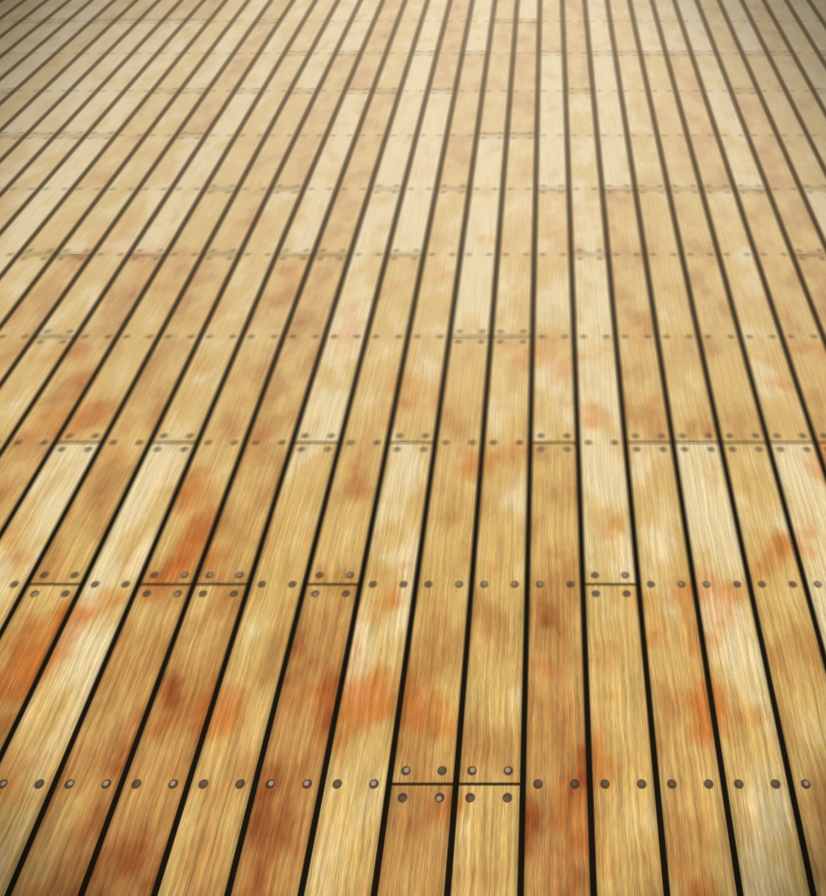
A Shadertoy shader for this texture:

```glsl
// Weathered timber decking receding towards a vanishing point above the canvas.
// Each pixel is projected to deck space (board number, screw row); boards get a
// tone, grain and stains from gradient noise, then gaps, end joints and screws.

const vec2  VANISH      = vec2(0.612, 1.44);  // vanishing point, canvas heights
const float BOARD_PITCH = 0.0818;             // board spacing at the lower edge
const float BOARD_SHIFT = 0.38;
const float ROW_START   = 1.095;              // inverse depth scale of first row
const float ROW_PITCH   = 0.2235;
const float ROWS_PER_BOARD = 3.0;
const float GAP_HALF    = 0.044;              // in board widths
const float JOINT_HALF  = 0.006;              // in row spacings
const float SCREW_RADIUS = 0.07;
const float SCREW_SIDE  = 0.275;              // from board centre
const float SCREW_PAIR  = 0.056;              // from an end joint
const float ROW_STRETCH = 3.6;                // row spacing in board widths
const float BLUR_NEAR   = 0.0013;
const float BLUR_FAR    = 0.0042;

const vec3 RUST  = vec3(0.60, 0.32, 0.16);
const vec3 TAN   = vec3(0.75, 0.55, 0.31);
const vec3 HONEY = vec3(0.84, 0.69, 0.41);
const vec3 CREAM = vec3(0.91, 0.82, 0.62);
const vec3 HAZE  = vec3(0.84, 0.78, 0.68);
const vec3 GAP_NEAR = vec3(0.11, 0.085, 0.05);
const vec3 GAP_FAR  = vec3(0.32, 0.25, 0.16);
const vec3 SCREW_DARK  = vec3(0.25, 0.20, 0.16);
const vec3 SCREW_LIGHT = vec3(0.78, 0.68, 0.58);

float hash(vec2 p) {
    vec3 q = fract(p.xyx * 0.1031);
    q += dot(q, q.yzx + 33.33);
    return fract((q.x + q.y) * q.z);
}

float lattice(vec2 cell, vec2 offset) {
    float angle = 6.2832 * hash(cell);
    return dot(vec2(cos(angle), sin(angle)), offset);
}

float gradientNoise(vec2 p) {
    vec2 i = floor(p), f = p - i;
    vec2 w = f * f * f * (f * (f * 6.0 - 15.0) + 10.0);
    vec2 e = vec2(1.0, 0.0);
    return mix(mix(lattice(i, f), lattice(i + e.xy, f - e.xy), w.x),
               mix(lattice(i + e.yx, f - e.yx), lattice(i + 1.0, f - 1.0), w.x), w.y);
}

float fbm(vec2 p) {
    float sum = 0.0, gain = 1.0;
    for (int i = 0; i < 4; i++) {
        sum += gain * gradientNoise(p);
        p = p * 2.03 + 17.3;
        gain *= 0.5;
    }
    return sum;
}

// Coverage of a stripe after softening both of its edges.
float stripe(float d, float halfWidth, float soft) {
    return smoothstep(-soft, soft, d + halfWidth) - smoothstep(-soft, soft, d - halfWidth);
}

float disc(float d, float radius, float soft) {
    float spread = radius * radius / (radius * radius + 0.7 * soft * soft);
    return spread * (1.0 - smoothstep(radius - soft, radius + soft, d));
}

vec3 woodRamp(float tone) {
    vec3 c = mix(RUST, TAN, smoothstep(0.0, 0.33, tone));
    c = mix(c, HONEY, smoothstep(0.3, 0.65, tone));
    return mix(c, CREAM, smoothstep(0.65, 1.05, tone));
}

void mainImage(out vec4 fragColor, in vec2 fragCoord) {
    vec2 p = fragCoord / iResolution.y;
    float aspect = iResolution.x / iResolution.y;

    // Projection onto the deck
    float scale = (VANISH.y - p.y) / VANISH.y;
    float u = (p.x - VANISH.x) / (scale * BOARD_PITCH) + BOARD_SHIFT;
    float r = (1.0 / scale - ROW_START) / ROW_PITCH;
    float far = smoothstep(0.3, 1.0, p.y);
    float blur = max(mix(BLUR_NEAR, BLUR_FAR, smoothstep(0.05, 0.8, p.y)), 0.8 / iResolution.y);
    float softU = blur / (scale * BOARD_PITCH);
    float softR = blur / (VANISH.y * ROW_PITCH * scale * scale);

    // Board, its length segment and the nearest screw row
    float board = floor(u), across = u - board - 0.5;
    float stagger = floor(ROWS_PER_BOARD * hash(vec2(board, 7.0)));
    float segment = floor((r + stagger) / ROWS_PER_BOARD);
    float row = floor(r + 0.5), along = r - row;
    bool isJoint = mod(row + stagger, ROWS_PER_BOARD) < 0.5;
    vec2 id = vec2(board, segment);

    // Wood: board tone, stains and grain
    vec2 shift = 40.0 * vec2(hash(id + 3.1), hash(id + 9.7));
    float stain = fbm(vec2(across * 1.3, r * 2.6) + shift);
    float grain = fbm(vec2(across * 16.0 + 0.8 * stain, r * 2.2) + shift.yx);
    float fleck = gradientNoise(vec2(across * 45.0, r * 22.0) + shift);
    float sharp = 1.0 - smoothstep(0.0, 0.75, p.y);
    float tone = mix(0.24, 0.88, hash(id + 1.7)) + 0.42 * stain;
    tone += 0.16 * smoothstep(0.1, 0.55, p.y) - 0.1 * (1.0 - smoothstep(0.0, 0.3, p.y));
    vec3 color = woodRamp(tone);
    color *= 1.0 + grain * mix(0.07, 0.22, sharp) + 0.09 * fleck * sharp;
    float redStain = smoothstep(0.1, 0.6, fbm(vec2(u * 0.55, r * 1.6) + 5.0));
    color = mix(color, color * vec3(0.95, 0.72, 0.58), redStain * (1.0 - far));
    color = mix(color, HAZE, 0.62 * far);
    color *= 1.0 - 0.22 * smoothstep(0.36, 0.5, abs(across)) * (1.0 - 0.5 * far);

    // End joints and screws
    if (isJoint) color = mix(color, GAP_NEAR, 0.8 * stripe(along, JOINT_HALF, softR));
    float rowOffset = isJoint ? abs(along) - SCREW_PAIR : along;
    vec2 toScrew = vec2(abs(across) - SCREW_SIDE, rowOffset * ROW_STRETCH);
    vec2 screwId = vec2(2.0 * board + step(0.0, across), 2.0 * row + step(0.0, along) * float(isJoint));
    float d = length(toScrew);
    color = mix(color, SCREW_DARK, 0.85 * disc(d, SCREW_RADIUS, softU));
    float shine = 0.2 + 0.7 * step(0.6, hash(screwId + 21.0));
    color = mix(color, SCREW_LIGHT, shine * disc(length(toScrew + vec2(0.01, -0.012)), 0.55 * SCREW_RADIUS, softU));

    // Gaps between boards
    float gap = stripe(0.5 - abs(across), GAP_HALF, softU);
    color = mix(color, mix(GAP_NEAR, GAP_FAR, far), min(1.0, gap * (1.0 + 0.5 * far)));

    // Pale sheen down the distance and darker corners
    float sheen = far * exp(-12.0 * pow(p.x - 0.55, 2.0));
    color += 0.07 * sheen;
    vec2 corner = p / vec2(aspect, 1.0) - 0.5;
    color *= 1.0 - 0.38 * smoothstep(0.25, 0.55, dot(corner, corner));
    fragColor = vec4(clamp(color, 0.0, 1.0), 1.0);
}
```
